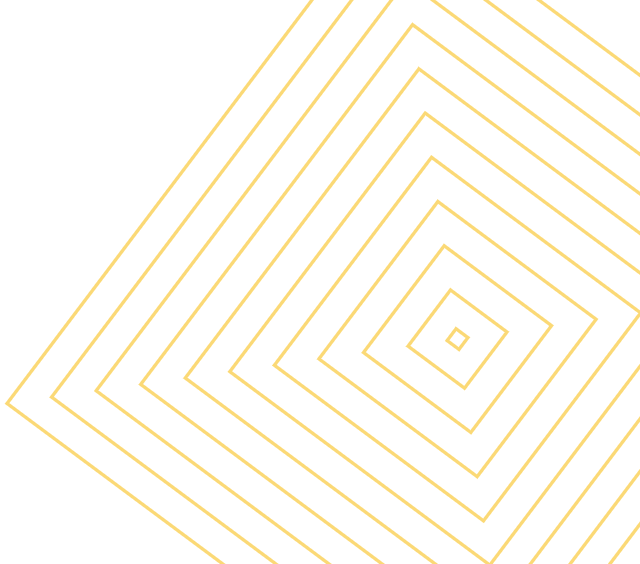
Write a Shadertoy shader that draws this background.

```glsl
// Draws nested tilted golden diamond outlines on a white ground.

// Size of the diamond through p, measured along its wider diagonal.
float diamondRadius(vec2 p) {
    vec2 axis = normalize(vec2(0.990, 0.1415));
    vec2 q = abs(vec2(dot(p, axis), dot(p, vec2(-axis.y, axis.x))));
    return q.x + 1.0075 * q.y;
}

// Distance to the nearest outline: ten even rings and a small core.
float ringDistance(float radius) {
    float first = 0.0886, spacing = 0.0798;
    float index = clamp(round((radius - first) / spacing), 0.0, 9.0);
    float ring = abs(radius - first - index * spacing);
    float core = abs(radius - 0.0186);
    return 0.7045 * min(ring, core); // diagonal to perpendicular
}

void mainImage(out vec4 fragColor, in vec2 fragCoord) {
    float pixel = 1.0 / iResolution.y;
    vec2 center = vec2(0.8112, 0.3988);
    float dist = ringDistance(diamondRadius(fragCoord * pixel - center));

    // Antialiased stroke
    float halfWidth = 0.00295;
    float stroke = clamp(0.5 + (halfWidth - dist) / pixel, 0.0, 1.0);

    vec3 gold = vec3(0.984, 0.851, 0.463);
    fragColor = vec4(mix(vec3(1.0), gold, stroke), 1.0);
}
```
